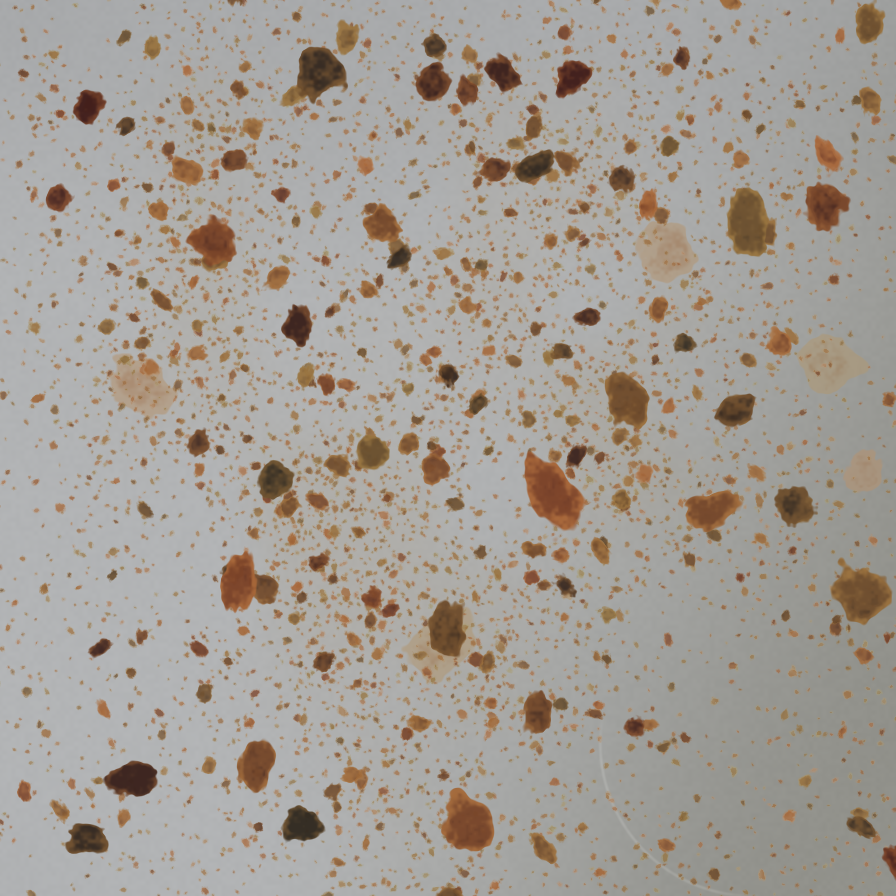
A three.js fragment shader for this texture:

```glsl
// Scattered sand grains, pale flakes and fine ochre dust on a grey glass plate.
varying vec2 vUv;

const vec3 GLASS_LIGHT = vec3(0.695, 0.702, 0.708);
const vec3 GLASS_DARK = vec3(0.570, 0.570, 0.545);
const vec3 HAZE = vec3(0.660, 0.610, 0.520);
const vec3 TAN = vec3(0.690, 0.590, 0.440);
const vec3 OCHRE = vec3(0.620, 0.430, 0.235);
const vec3 BROWN = vec3(0.450, 0.290, 0.170);
const vec3 UMBER = vec3(0.220, 0.140, 0.115);
const float EDGE = 0.0016;

// Sine-free hash: three random values per point
vec3 hash3(vec2 p) {
  vec3 q = fract(p.xyx * vec3(0.1031, 0.1030, 0.0973));
  q += dot(q, q.yxz + 33.33);
  return fract((q.xxy + q.yzz) * q.zyx);
}

float noise(vec2 p) {
  vec2 i = floor(p);
  vec2 f = fract(p);
  f = f * f * (3.0 - 2.0 * f);
  float low = mix(hash3(i).x, hash3(i + vec2(1.0, 0.0)).x, f.x);
  float high = mix(hash3(i + vec2(0.0, 1.0)).x, hash3(i + 1.0).x, f.x);
  return mix(low, high, f.y);
}

mat2 rotation(float angle) {
  float c = cos(angle);
  float s = sin(angle);
  return mat2(c, -s, s, c);
}

float clump(vec2 p, vec2 centre, vec2 size) {
  vec2 q = (p - centre) / size;
  return exp(-dot(q, q));
}

// How crowded the plate is around a point
float crowding(vec2 p) {
  float crowd = 0.20;
  crowd += 0.55 * clump(p, vec2(0.22, 0.70), vec2(0.16, 0.22));
  crowd += 0.65 * clump(p, vec2(0.42, 0.32), vec2(0.18, 0.30));
  crowd += 0.55 * clump(p, vec2(0.71, 0.53), vec2(0.11, 0.15));
  crowd += 0.40 * clump(p, vec2(0.50, 0.80), vec2(0.30, 0.22));
  return crowd * mix(0.4, 1.6, noise(p * 9.0 + 4.0));
}

// Tone 0 is pale tan, tone 1 is almost black
vec3 mineral(float tone, float redness) {
  vec3 color = mix(TAN, OCHRE, smoothstep(0.0, 0.36, tone));
  color = mix(color, BROWN, smoothstep(0.36, 0.66, tone));
  color = mix(color, UMBER, smoothstep(0.66, 1.0, tone));
  return color + (redness - 0.45) * vec3(0.07, -0.06, -0.03);
}

// Signed distance to a stretched, ragged blob
float grainShape(vec2 p, float radius, vec3 rnd) {
  vec2 q = rotation(rnd.x * 6.283) * p;
  q *= mix(vec2(1.0), vec2(0.76, 1.28), rnd.y);
  vec2 local = q / radius + rnd.zx * 50.0;
  float lumps = noise(local * 1.3) - 0.5;
  float chips = noise(local * 4.0) - 0.5;
  return length(q) - radius * (1.0 + 0.65 * lumps + 0.22 * chips);
}

// One size class of grains, laid over the base colour
vec3 grainLayer(vec3 base, vec2 uv, float cells, vec2 radii, float amount,
                vec2 tones, float opacity, float seed) {
  vec3 color = base;
  vec2 home = floor(uv * cells);
  for (int y = -1; y <= 1; y++) {
    for (int x = -1; x <= 1; x++) {
      vec2 cell = home + vec2(float(x), float(y));
      vec3 place = hash3(cell + seed);
      vec3 look = hash3(cell + seed + 71.7);
      vec3 form = hash3(cell + seed + 153.3);
      vec2 centre = (cell + place.xy) / cells;
      float radius = mix(radii.x, radii.y, look.x * look.x);
      vec2 p = uv - centre;
      if (length(p) > 2.0 * radius + EDGE) continue;
      if (place.z > amount * crowding(centre)) continue;

      float d = grainShape(p, radius, form);
      float depth = clamp(-d / radius, 0.0, 1.0);
      float mottle = noise(uv * 95.0 + seed) + noise(uv * 230.0) - 1.0;
      float tone = mix(tones.x, tones.y, look.y);
      tone += 0.22 * (smoothstep(0.0, 0.45, depth) - 0.6) + 0.16 * mottle;
      vec3 body = mineral(clamp(tone, 0.0, 1.0), look.z);
      color = mix(color, body, opacity * smoothstep(EDGE, -EDGE, d));
    }
  }
  return color;
}

// Uneven light on the glass, with a faint curved scratch
vec3 glassPlate(vec2 uv) {
  float shade = smoothstep(0.70, 1.45, uv.x + 0.5 * (1.0 - uv.y));
  vec3 color = mix(GLASS_LIGHT, GLASS_DARK, shade);
  color -= 0.035 * smoothstep(0.65, 1.0, uv.y);
  color += 0.012 * (noise(uv * 5.0) - 0.5) + 0.014 * (noise(uv * 200.0) - 0.5);
  vec2 arm = uv - vec2(0.84, 0.17);
  float line = smoothstep(0.003, 0.0, abs(length(arm) - 0.17));
  line *= smoothstep(0.02, -0.05, arm.x) * smoothstep(0.04, -0.02, arm.y);
  return color + 0.05 * line;
}

void main() {
  vec2 uv = vUv;
  vec3 color = glassPlate(uv);
  color = mix(color, HAZE, 0.22 * smoothstep(0.35, 1.1, crowding(uv)));
  color = grainLayer(color, uv, 7.0, vec2(0.016, 0.042), 0.40, vec2(0.0, 0.22), 0.55, 11.0);
  color = grainLayer(color, uv, 110.0, vec2(0.0013, 0.0032), 0.85, vec2(0.05, 0.40), 0.65, 23.0);
  color = grainLayer(color, uv, 60.0, vec2(0.0022, 0.0055), 0.75, vec2(0.10, 0.55), 0.75, 37.0);
  color = grainLayer(color, uv, 30.0, vec2(0.0050, 0.0100), 0.62, vec2(0.22, 0.68), 0.88, 41.0);
  color = grainLayer(color, uv, 14.0, vec2(0.0100, 0.0170), 0.72, vec2(0.35, 0.85), 0.94, 59.0);
  color = grainLayer(color, uv, 8.0, vec2(0.0180, 0.0380), 0.85, vec2(0.50, 0.98), 0.97, 67.0);
  gl_FragColor = vec4(color, 1.0);
}
```
